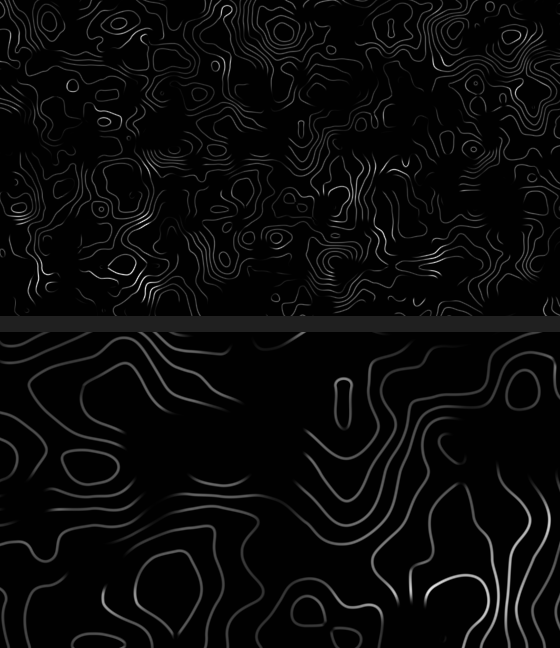
Top, the full canvas; bottom, a detail of the centre.
Reproduce this pattern procedurally as a Shadertoy shader.

```glsl
// Lengths are in canvas heights
const float BASE_CELLS = 5.5;       // coarsest noise cells per height
const int   OCTAVES = 3;
const float OCTAVE_GAIN = 0.48;
const float LEVELS = 18.0;          // contour levels per unit of terrain
const float HALF_WIDTH = 0.0014;    // half thickness of a line
const float SLOPE_STEP = 0.001;     // offset for the slope estimate
const vec2  SLOPE_FADE = vec2(0.3, 1.0);
const float GAP_CELLS = 15.0;       // scale of the breaks in the lines
const vec2  GAP_RANGE = vec2(0.27, 0.47);
const float TONE_CELLS = 9.0;       // scale of the brightness changes
const float TONE_DIM = 0.17;
const float TONE_LIGHT = 0.50;
const float GLINT_CELLS = 12.0;     // scale of the rare bright strokes
const float GLINT_GAIN = 0.65;
const vec2  GLINT_RANGE = vec2(0.70, 0.95);
const vec3  BACKGROUND = vec3(0.003);
const vec3  INK = vec3(1.0);

float hash(vec2 p) {
    return fract(sin(dot(p, vec2(127.1, 311.7))) * 43758.5453);
}

float valueNoise(vec2 p) {
    vec2 cell = floor(p);
    vec2 f = fract(p);
    vec2 u = f * f * (3.0 - 2.0 * f);
    float low = mix(hash(cell), hash(cell + vec2(1.0, 0.0)), u.x);
    float high = mix(hash(cell + vec2(0.0, 1.0)), hash(cell + 1.0), u.x);
    return mix(low, high, u.y);
}

// Layered noise used as a height field
float terrain(vec2 p) {
    float sum = 0.0;
    float amplitude = 0.5;
    p *= BASE_CELLS;
    for (int i = 0; i < OCTAVES; i++) {
        sum += amplitude * valueNoise(p);
        p = p * 2.0 + vec2(17.3, 9.2);
        amplitude *= OCTAVE_GAIN;
    }
    return sum;
}

// Slope by central differences
vec2 terrainSlope(vec2 p) {
    vec2 e = vec2(SLOPE_STEP, 0.0);
    return vec2(terrain(p + e.xy) - terrain(p - e.xy),
                terrain(p + e.yx) - terrain(p - e.yx)) / (2.0 * SLOPE_STEP);
}

// Antialiased contour coverage
float contour(vec2 p, float pixel) {
    float slope = length(terrainSlope(p));
    float offset = abs(fract(terrain(p) * LEVELS) - 0.5);
    float dist = offset / (LEVELS * max(slope, 0.05));
    float line = 1.0 - smoothstep(HALF_WIDTH - pixel, HALF_WIDTH + pixel, dist);
    return line * smoothstep(SLOPE_FADE.x, SLOPE_FADE.y, slope);
}

// Breaks and brightness along the lines
float strokeTone(vec2 p) {
    float gaps = smoothstep(GAP_RANGE.x, GAP_RANGE.y,
                            valueNoise(p * GAP_CELLS + 41.7));
    float tone = mix(TONE_DIM, TONE_LIGHT, valueNoise(p * TONE_CELLS + 73.1));
    float glint = smoothstep(GLINT_RANGE.x, GLINT_RANGE.y,
                             valueNoise(p * GLINT_CELLS + 112.4));
    return gaps * (tone + GLINT_GAIN * glint);
}

void mainImage(out vec4 fragColor, in vec2 fragCoord) {
    float pixel = 1.0 / iResolution.y;
    vec2 p = fragCoord * pixel;
    float ink = contour(p, pixel) * strokeTone(p);
    fragColor = vec4(mix(BACKGROUND, INK, clamp(ink, 0.0, 1.0)), 1.0);
}
```
